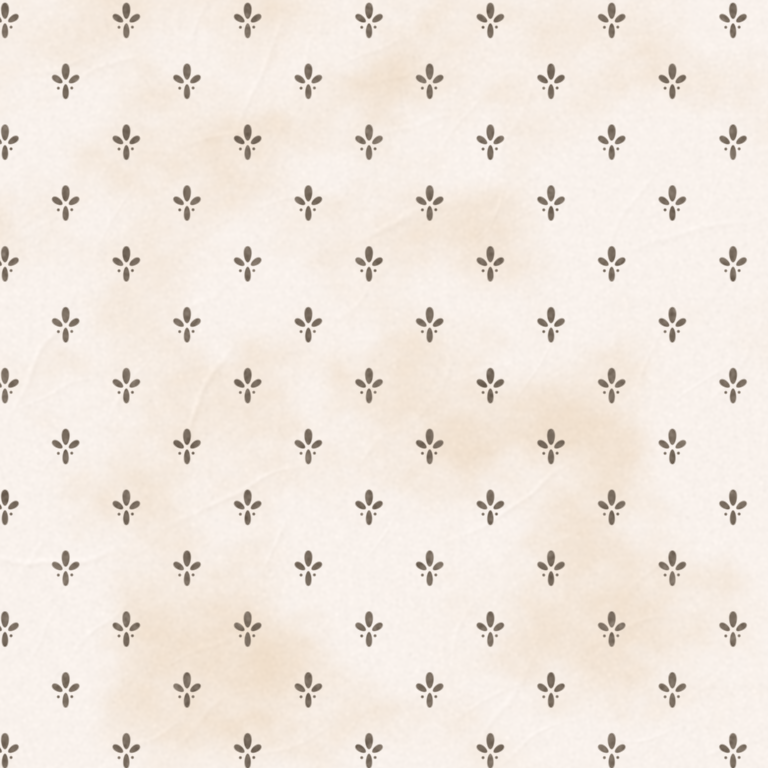
Give the GLSL for this pattern, as a WebGL 1 fragment shader.

```glsl
precision highp float;
// Small brown four-petal sprigs in staggered rows on stained, creased cream plaster.

uniform vec2 u_resolution;

const vec2 PITCH = vec2(0.158, 0.1585);
const vec2 ANCHOR = vec2(0.4015, 0.5768);
const float MOTIF_SIZE = 0.0226;

const vec3 CREAM = vec3(0.976, 0.948, 0.926);
const vec3 STAIN = vec3(0.940, 0.872, 0.795);
const vec3 INK = vec3(0.455, 0.405, 0.355);

vec2 hash2(vec2 p) {
  vec2 k = vec2(dot(p, vec2(127.1, 311.7)), dot(p, vec2(269.5, 183.3)));
  return fract(sin(k) * 43758.545);
}

// Cellular noise: one soft spot of random sign scattered in each cell.
float spotNoise(vec2 p) {
  vec2 cell = floor(p);
  float sum = 0.0;
  for (int j = -1; j <= 1; j++) {
    for (int i = -1; i <= 1; i++) {
      vec2 id = cell + vec2(float(i), float(j));
      vec2 d = p - id - hash2(id);
      float falloff = max(0.0, 1.0 - dot(d, d));
      sum += (2.0 * hash2(id + 37.3).x - 1.0) * falloff * falloff;
    }
  }
  return sum;
}

float cloudNoise(vec2 p) {
  float sum = 0.0;
  float amplitude = 0.55;
  for (int i = 0; i < 5; i++) {
    sum += amplitude * spotNoise(p);
    p = mat2(1.6, 1.2, -1.2, 1.6) * p + 17.7;
    amplitude *= 0.55;
  }
  return sum;
}

// Trowel creases: scattered slanting strokes, lit on one side and shaded on the other.
float creaseRelief(vec2 p, float width) {
  vec2 cell = floor(p);
  float sum = 0.0;
  for (int j = -1; j <= 1; j++) {
    for (int i = -1; i <= 1; i++) {
      vec2 id = cell + vec2(float(i), float(j));
      vec2 rnd = hash2(id + 91.7);
      vec2 d = p - id - 0.2 - 0.6 * hash2(id);
      float angle = mix(0.1, 1.3, rnd.x);
      vec2 dir = vec2(cos(angle), sin(angle));
      float along = dot(d, dir);
      float across = dot(d, vec2(-dir.y, dir.x)) + 0.25 * along * along * (rnd.y - 0.5);
      float s = across / width;
      float fade = 1.0 - smoothstep(0.1, 0.3 + 0.4 * rnd.y, abs(along));
      sum += fade * rnd.y * s * exp(-s * s);
    }
  }
  return sum;
}

// Tapered ellipse pointing along dir; halfSize is (half width, half length).
float petal(vec2 p, vec2 center, vec2 dir, vec2 halfSize) {
  vec2 d = p - center;
  vec2 q = vec2(dot(d, vec2(dir.y, -dir.x)), dot(d, dir));
  q.x *= 1.0 - 0.15 * clamp(q.y / halfSize.y, -1.0, 1.0);
  float k = length(q / halfSize);
  return k * (k - 1.0) / max(length(q / (halfSize * halfSize)), 0.001);
}

float sprig(vec2 p) {
  vec2 mirrored = vec2(abs(p.x), p.y);
  float d = petal(p, vec2(0.0, 0.57), vec2(0.0, 1.0), vec2(0.22, 0.46));
  d = min(d, petal(p, vec2(0.0, -0.58), vec2(0.0, -1.0), vec2(0.175, 0.42)));
  d = min(d, petal(mirrored, vec2(0.48, 0.13), vec2(0.83, 0.56), vec2(0.18, 0.34)));
  d = min(d, length(p - vec2(-0.42, -0.38)) - 0.075);
  return min(d, length(p - vec2(0.35, -0.37)) - 0.075);
}

// Offset to the nearest motif of two interleaved grids.
vec2 staggeredCell(vec2 uv) {
  vec2 q = (uv - ANCHOR) / PITCH;
  vec2 a = fract(q + 0.5) - 0.5;
  vec2 b = fract(q) - 0.5;
  return (dot(a, a) < dot(b, b) ? a : b) * PITCH;
}

vec3 plaster(vec2 uv, float grain) {
  float cloud = cloudNoise(uv * vec2(4.2, 5.0) + 3.1);
  vec3 color = mix(CREAM, STAIN, smoothstep(-0.1, 0.95, cloud));
  vec2 warp = 0.012 * vec2(spotNoise(uv * 16.0), spotNoise(uv * 16.0 + 53.0));
  float relief = creaseRelief((uv + warp) * 5.0, 0.022);
  relief += 0.6 * creaseRelief((uv + warp) * 9.0 + 21.0, 0.03);
  return color + vec3(0.04, 0.045, 0.05) * relief + 0.010 * grain;
}

void main() {
  float scale = min(u_resolution.x, u_resolution.y);
  vec2 uv = gl_FragCoord.xy / scale;
  float grain = spotNoise(uv * 230.0);
  vec3 color = plaster(uv, grain);

  // Ink: softened edge, with slight wear in tone.
  float edge = sprig(staggeredCell(uv) / MOTIF_SIZE) * MOTIF_SIZE;
  float softness = 0.9 / scale + 0.0003;
  float coverage = 1.0 - smoothstep(-softness, softness, edge);
  vec3 ink = INK + 0.05 * grain + 0.03 * spotNoise(uv * 40.0);
  gl_FragColor = vec4(mix(color, ink, coverage * 0.97), 1.0);
}
```
